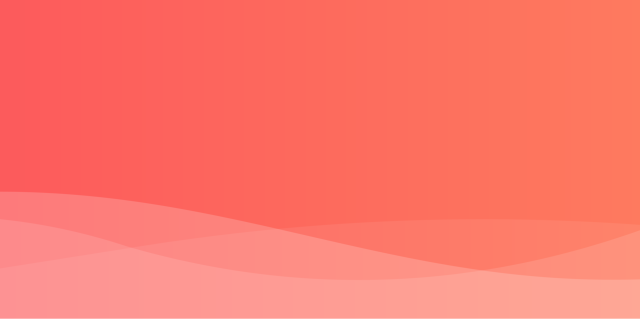
Reproduce this background procedurally as a Shadertoy shader.

```glsl
#define SKY_LEFT vec3(0.99, 0.355, 0.36)
#define SKY_RIGHT vec3(0.995, 0.478, 0.372)
#define FALLING_ALPHA 0.19
#define VALLEY_ALPHA 0.12
#define HILL_ALPHA 0.07
#define BASE_STRIP 0.004

const float PI = 3.14159;

// Wave crests: height as a function of x, both in 0..1

float fallingWave(float x) {
    float swell = 0.264 + 0.137 * cos(PI * x);
    return swell - 0.0096 * sin(PI * x) + 0.0044 * sin(2.0 * PI * x);
}

float valleyWave(float x) {
    float shoulder = 0.315 - 0.2 * x - 1.152 * x * x;
    float bowl = 0.125 + 0.803 * (x - 0.56) * (x - 0.56);
    return x < 0.195 ? shoulder : bowl;
}

float hillWave(float x) {
    // A parabola that continues as a straight slope on the left
    float bend = max(x, 0.2);
    float fromTop = bend - 0.755;
    return 0.315 - 0.295 * fromTop * fromTop - 0.315 * (bend - x);
}

// Soft coverage of the area below a crest
float below(float crest, float y) {
    float pixel = 1.0 / iResolution.y;
    return smoothstep(-0.75 * pixel, 0.75 * pixel, crest - y);
}

void mainImage(out vec4 fragColor, in vec2 fragCoord) {
    vec2 uv = fragCoord / iResolution.xy;
    vec3 color = mix(SKY_LEFT, SKY_RIGHT, uv.x);

    // Translucent white layers
    const vec3 white = vec3(1.0);
    color = mix(color, white, HILL_ALPHA * below(hillWave(uv.x), uv.y));
    color = mix(color, white, VALLEY_ALPHA * below(valleyWave(uv.x), uv.y));
    color = mix(color, white, FALLING_ALPHA * below(fallingWave(uv.x), uv.y));

    // Thin white strip along the bottom
    color = mix(color, white, below(BASE_STRIP, uv.y));

    fragColor = vec4(color, 1.0);
}
```
